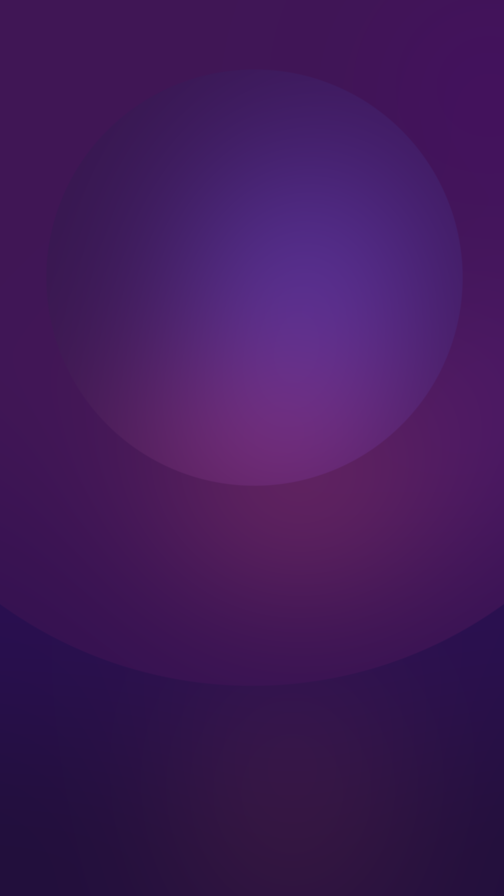
A WebGL 1 fragment shader for this background:

```glsl
precision mediump float;
// Dusky purple backdrop: two large translucent discs over a deep indigo field.
// Each layer is a flat tint plus soft elliptical glows, cut by a smooth circle.
// Lengths are in canvas widths, with the origin at the lower left.
uniform vec2 u_resolution;

// Bell-shaped falloff around a centre, with separate x and y radii.
float glow(vec2 p, vec2 center, vec2 radius) {
  vec2 d = (p - center) / radius;
  return exp(-dot(d, d));
}

// Antialiased coverage of a filled circle.
float disc(vec2 p, vec2 center, float radius, float blur) {
  return 1.0 - smoothstep(-blur, blur, length(p - center) - radius);
}

// Deep field, bluer near the large disc and warm at the lower middle.
vec3 fieldColor(vec2 p) {
  vec3 night = vec3(0.130, 0.057, 0.235);
  vec3 indigo = vec3(0.160, 0.060, 0.310);
  vec3 color = mix(night, indigo, smoothstep(0.05, 0.60, p.y));
  return color + vec3(0.075, 0.030, 0.020) * glow(p, vec2(0.58, 0.19), vec2(0.30, 0.34));
}

// Plum disc with a wine glow low down and magenta light on the right.
vec3 plumColor(vec2 p) {
  vec3 low = vec3(0.205, 0.067, 0.315);
  vec3 high = vec3(0.250, 0.085, 0.335);
  vec3 color = mix(low, high, smoothstep(0.45, 1.10, p.y));
  color += vec3(0.135, 0.055, 0.045) * glow(p, vec2(0.59, 0.80), vec2(0.33, 0.30));
  color += vec3(0.030, 0.005, 0.045) * glow(p, vec2(1.00, 0.98), vec2(0.25, 0.35));
  return color + vec3(0.010, -0.015, 0.025) * glow(p, vec2(0.97, 1.60), vec2(0.25));
}

// Inner disc: violet heart above a rose glow at its lower rim.
vec3 innerColor(vec2 p) {
  vec3 color = mix(vec3(0.215, 0.087, 0.305), vec3(0.235, 0.090, 0.345), smoothstep(0.1, 0.9, p.x));
  color += vec3(0.090, 0.085, 0.205) * glow(p, vec2(0.60, 1.20), vec2(0.31, 0.34));
  return color + vec3(0.165, 0.048, 0.060) * glow(p, vec2(0.52, 0.87), vec2(0.37, 0.26));
}

void main() {
  vec2 p = gl_FragCoord.xy / u_resolution.x;
  float blur = 1.0 / u_resolution.x;

  // Stack the layers from back to front.
  vec3 color = fieldColor(p);
  color = mix(color, plumColor(p), disc(p, vec2(0.500, 1.269), 0.852, blur));
  color = mix(color, innerColor(p), disc(p, vec2(0.505, 1.227), 0.413, blur));

  gl_FragColor = vec4(color, 1.0);
}
```
